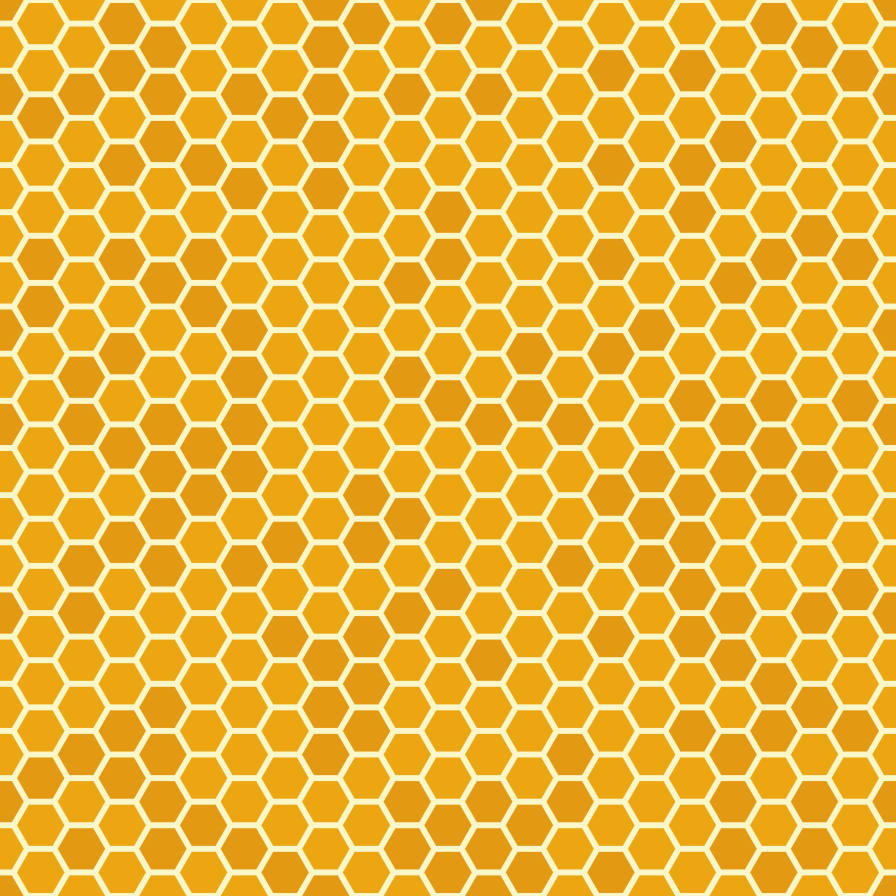
Write a WebGL 2 fragment shader that draws this pattern.

```glsl
#version 300 es
precision highp float;

uniform vec2 u_resolution;
out vec4 fragColor;

// Even counts of columns let the stagger wrap cleanly
const vec2 GRID = vec2(22.0, 19.0);
const float COLUMN_PITCH = 0.8660254;
const float WALL_WIDTH = 0.126;
const float DARK_SHARE = 0.35;

const vec3 HONEY = vec3(0.925, 0.65, 0.07);
const vec3 DARK_HONEY = vec3(0.89, 0.60, 0.07);
const vec3 WAX = vec3(0.99, 0.97, 0.79);

// Integer hash of a cell, from 0 to 1
float hash(uvec2 cell) {
    uint h = cell.x * 1597334677u ^ cell.y * 3812015801u;
    h = (h ^ (h >> 16u)) * 2246822519u;
    h = (h ^ (h >> 13u)) * 3266489917u;
    return float((h ^ (h >> 16u)) >> 8u) / 16777216.0;
}

// Nearest centre of a lattice two columns wide and one row high
vec2 latticeCenter(vec2 p, vec2 offset) {
    vec2 period = vec2(2.0, 1.0);
    return floor((p - offset) / period + 0.5) * period + offset;
}

// Nearest hexagon centre, from two interleaved lattices
vec2 hexCenter(vec2 p, vec2 metric) {
    vec2 even = latticeCenter(p, vec2(0.0));
    vec2 odd = latticeCenter(p, vec2(1.0, 0.5));
    vec2 toEven = (p - even) * metric;
    vec2 toOdd = (p - odd) * metric;
    return dot(toEven, toEven) < dot(toOdd, toOdd) ? even : odd;
}

// Distance inward from the edge of a flat-topped hexagon of unit height
float hexInset(vec2 d) {
    d = abs(d);
    return 0.5 - max(d.y, dot(d, vec2(0.8660254, 0.5)));
}

// Wrapped random choice between the two honey tones
vec3 cellColor(vec2 center, vec2 grid, float darkShare) {
    ivec2 cell = ivec2(center * 2.0 + 0.5) % ivec2(grid * 2.0);
    return hash(uvec2(cell)) < darkShare ? DARK_HONEY : HONEY;
}

void main() {
    vec2 p = gl_FragCoord.xy / u_resolution * GRID;
    vec2 metric = vec2(COLUMN_PITCH, 1.0);
    vec2 center = hexCenter(p, metric);

    // Wax walls straddle the cell borders
    float inset = hexInset((p - center) * metric);
    float pixel = GRID.y / u_resolution.y;
    float wall = 0.5 * WALL_WIDTH;
    float inside = smoothstep(wall - 0.7 * pixel, wall + 0.7 * pixel, inset);

    fragColor = vec4(mix(WAX, cellColor(center, GRID, DARK_SHARE), inside), 1.0);
}
```
